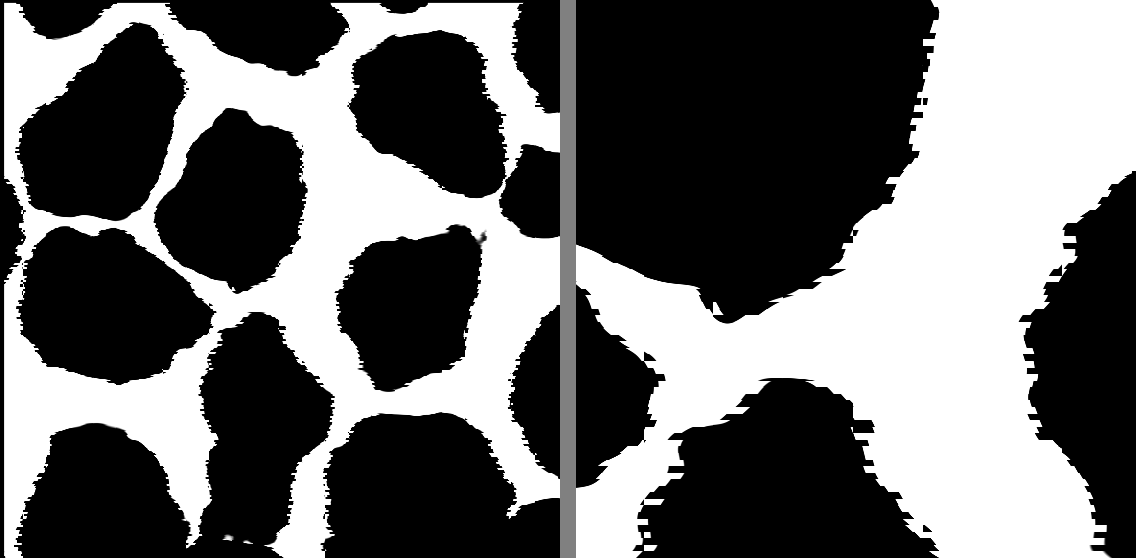
Left: the whole. Right: its middle third, enlarged.
Reproduce this pattern procedurally as a Shadertoy shader.

```glsl
#define CELLS 3.1        // patches across the canvas
#define ASPECT vec2(1.06, 0.94)
#define JITTER 0.5       // irregularity of patch centres
#define GAP 0.036        // mean half width of the white channels
#define GAP_VARY 0.09    // channel variation, lets some patches merge
#define ROUNDING 0.02    // corner softness of the patches
#define WARP 0.035       // large outline distortion
#define ROUGH 0.022      // small outline bumps
#define ROWS 255.0       // horizontal scan rows
#define FRAY 0.011       // sideways raggedness of the rows
#define FRAME vec2(0.0075, 0.005)

const vec3 INK = vec3(0.0);
const vec3 PAPER = vec3(1.0);

vec2 hash2(vec2 p) {
    vec3 q = fract(p.xyx * vec3(0.1031, 0.1030, 0.0973));
    q += dot(q, q.yzx + 33.33);
    return fract((q.xx + q.yz) * q.zy);
}

float noise(vec2 p) {
    vec2 i = floor(p), f = fract(p);
    f = f * f * (3.0 - 2.0 * f);
    float low = mix(hash2(i).x, hash2(i + vec2(1, 0)).x, f.x);
    float high = mix(hash2(i + vec2(0, 1)).x, hash2(i + vec2(1, 1)).x, f.x);
    return mix(low, high, f.y);
}

// Staggered, jittered centre of a patch
vec2 centre(vec2 cell) {
    float stagger = 0.25 + 0.5 * mod(cell.x, 2.0);
    return cell + vec2(0.5, stagger) + JITTER * (hash2(cell + 17.0) - 0.5);
}

// Rounded distance to the border of the surrounding Voronoi cell
float borderDistance(vec2 uv) {
    vec2 p = uv * CELLS * ASPECT;
    vec2 home = floor(p), nearCell = home, nearSite = centre(home);
    for (int y = -1; y <= 1; y++)
    for (int x = -1; x <= 1; x++) {
        vec2 cell = home + vec2(x, y);
        vec2 site = centre(cell);
        if (distance(site, p) < distance(nearSite, p)) {
            nearSite = site;
            nearCell = cell;
        }
    }
    float sum = 0.0;
    for (int y = -2; y <= 2; y++)
    for (int x = -2; x <= 2; x++) {
        if (x == 0 && y == 0) continue;
        vec2 site = centre(nearCell + vec2(x, y));
        float d = dot(0.5 * (site + nearSite) - p, normalize(site - nearSite));
        sum += exp(-d / (CELLS * ROUNDING));
    }
    return -ROUNDING * log(sum);
}

// Positive inside the dark patches
float patches(vec2 uv) {
    vec2 bend = vec2(noise(uv * 7.0 + 3.0), noise(uv * 7.0 + 41.0)) - 0.5;
    float gap = GAP + GAP_VARY * (noise(uv * 4.5 + 23.0) - 0.5);
    float bumps = noise(uv * 19.0 + 7.0) - 0.5;
    bumps += 0.5 * (noise(uv * 47.0 + 11.0) - 0.5);
    return borderDistance(uv + WARP * bend) - gap + ROUGH * bumps;
}

void mainImage(out vec4 fragColor, in vec2 fragCoord) {
    vec2 uv = fragCoord / iResolution.y;
    float pixel = 1.0 / iResolution.y;

    // Shift each row sideways, more in some places than in others
    vec2 block = floor(uv * vec2(24.0, ROWS));
    float strength = FRAY * mix(0.2, 1.6, noise(uv * 9.0 + 61.0));
    vec2 frayed = uv + vec2(strength * (hash2(block).y - 0.5), 0.0);
    float dark = smoothstep(-0.5 * pixel, 0.5 * pixel, patches(frayed));

    // Thin dark bars on the left and top
    vec2 bar = FRAME - vec2(uv.x, 1.0 - uv.y);
    float frame = smoothstep(-0.5 * pixel, 0.5 * pixel, max(bar.x, bar.y));

    fragColor = vec4(mix(PAPER, INK, max(dark, frame)), 1.0);
}
```
